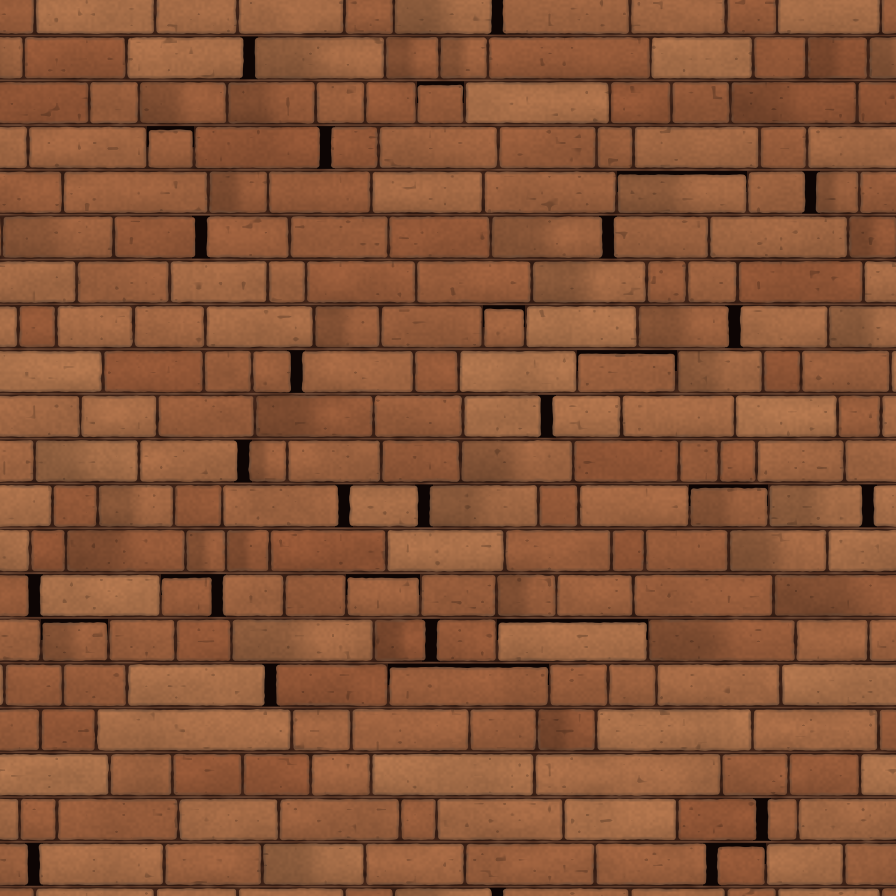
This texture is drawn by a Shadertoy shader. Its source:

```glsl
// Weathered brick wall: 20 courses of randomly long and short bricks.
// Each course is walked brick by brick; a rounded box distance cuts the face
// from the joints, and tiling value noise adds ragged edges, grain and stains.

const float ROWS = 20.0;
const float BED_OFFSET = 0.0104;      // height of the lowest bed joint
const int   MAX_BRICKS = 11;
const float MIN_BRICKS = 9.0;
const float SHORT_CHANCE = 0.38;
const float BED_HALF = 0.0023;        // half thickness of the bed joints
const float HEAD_HALF = 0.0015;       // half thickness of the upright joints
const float GAP_HALF = 0.0065;        // half thickness of the open joints
const float GAP_CHANCE = 0.10;
const float SAG_CHANCE = 0.06;        // bricks with a dark slot above them
const float SAG_DEPTH = 0.003;
const float CORNER = 0.0035;
const float RAGGED = 0.0018;

const vec3 RED_CLAY = vec3(0.55, 0.32, 0.20);
const vec3 TAN_CLAY = vec3(0.66, 0.44, 0.29);
const vec3 DUST     = vec3(0.56, 0.41, 0.31);
const vec3 MORTAR   = vec3(0.36, 0.21, 0.14);
const vec3 SHADOW   = vec3(0.17, 0.09, 0.06);
const vec3 HOLLOW   = vec3(0.05, 0.02, 0.015);

float hash(vec2 p) {
    return fract(sin(dot(p, vec2(127.1, 311.7))) * 43758.5453);
}

// Value noise that tiles over the unit square; freq holds whole numbers.
float noise(vec2 uv, vec2 freq) {
    vec2 p = uv * freq, i = floor(p), f = fract(p);
    f = f * f * (3.0 - 2.0 * f);
    vec2 a = mod(i, freq), b = mod(i + 1.0, freq);
    return mix(mix(hash(a), hash(vec2(b.x, a.y)), f.x),
               mix(hash(vec2(a.x, b.y)), hash(b), f.x), f.y);
}

bool isShort(float brick, float row) {
    return hash(vec2(brick + 3.0, row + 41.0)) < SHORT_CHANCE;
}

float brickLength(float brick, float row) {
    float vary = hash(vec2(brick + 17.0, row + 5.0));
    return isShort(brick, row) ? mix(0.045, 0.068, vary) : mix(0.095, 0.165, vary);
}

// 1 where the joint to the left of a brick has lost its mortar.
float openJoint(float brick, float row) {
    return step(hash(vec2(brick + 29.0, row + 83.0)), GAP_CHANCE);
}

float roundedBox(vec2 p, vec2 halfSize, float radius) {
    vec2 q = abs(p) - halfSize + radius;
    return length(max(q, 0.0)) + min(max(q.x, q.y), 0.0) - radius;
}

void mainImage(out vec4 fragColor, in vec2 fragCoord) {
    float px = 1.0 / iResolution.y;
    vec2 uv = fragCoord * px - vec2(0.0, BED_OFFSET);
    float rowHeight = 1.0 / ROWS;
    float row = mod(floor(uv.y * ROWS), ROWS);
    float y = fract(uv.y * ROWS) * rowHeight;

    // Find the brick under this point; lengths are scaled to fill the course.
    float count = MIN_BRICKS + floor(3.0 * hash(vec2(row, 7.0)));
    float total = 0.0;
    for (int i = 0; i < MAX_BRICKS; i++)
        if (float(i) < count) total += brickLength(float(i), row);
    float x = fract(uv.x + hash(vec2(row, 19.0)));
    float left = 0.0, right = 0.0, brick = 0.0;
    for (int i = 0; i < MAX_BRICKS; i++) {
        brick = float(i);
        left = right;
        right += brickLength(brick, row) / total;
        if (x < right || brick + 1.5 > count) break;
    }

    // Brick outline
    float openLeft = openJoint(brick, row);
    float openRight = openJoint(mod(brick + 1.0, count), row);
    float sag = step(hash(vec2(brick + 61.0, row + 13.0)), SAG_CHANCE);
    vec2 lo = vec2(left + mix(HEAD_HALF, GAP_HALF, openLeft), BED_HALF);
    vec2 hi = vec2(right - mix(HEAD_HALF, GAP_HALF, openRight),
                   rowHeight - BED_HALF - sag * SAG_DEPTH);
    vec2 p = vec2(x, y) - 0.5 * (lo + hi);
    float wobble = 0.6 * noise(uv, vec2(90.0)) + 0.4 * noise(uv, vec2(230.0)) - 0.5;
    float d = roundedBox(p, 0.5 * (hi - lo), CORNER) + RAGGED * wobble;

    // Clay face: tone per brick, stained ends, mottling, grain and pits
    float tone = hash(vec2(brick + 71.0, row + 23.0));
    if (isShort(brick, row)) tone *= 0.55;
    vec3 face = mix(RED_CLAY, TAN_CLAY, tone);
    float along = (x - left) / (right - left);
    float stained = step(hash(vec2(brick + 47.0, row + 91.0)), 0.16);
    face *= 1.0 - 0.17 * stained * smoothstep(0.65, 0.35, along);
    face *= 0.94 + 0.12 * noise(uv, vec2(24.0, 40.0));
    face *= 0.96 + 0.08 * noise(uv, vec2(300.0));
    face *= 1.0 - 0.2 * smoothstep(0.88, 0.97, noise(uv + 0.37, vec2(120.0, 160.0)));
    face *= mix(0.93, 1.03, smoothstep(0.0, 0.7 * rowHeight, y));

    // Dusty, slightly darkened rim
    float rim = smoothstep(-0.004, -0.0005, d);
    face = mix(face, DUST * 0.9, 0.65 * rim * noise(uv + 0.61, vec2(70.0, 180.0)));
    face *= 1.0 - 0.14 * rim;

    // Joints: crumbly mortar line in the beds, black where they stand open
    float bed = min(y, rowHeight - y);
    float crumb = noise(uv + 0.23, vec2(80.0, 160.0));
    vec3 joint = mix(SHADOW, MORTAR, 0.5 * crumb);
    joint = mix(joint, mix(MORTAR, DUST, 0.6 * crumb),
                0.75 * (1.0 - smoothstep(0.0003, 0.0003 + px, bed)));
    float hollow = x < 0.5 * (left + right) ? openLeft : openRight;
    hollow *= step(min(x - left, right - x), GAP_HALF + CORNER);
    hollow = max(hollow, sag * step(0.5 * rowHeight, y));
    joint = mix(joint, HOLLOW, hollow * smoothstep(0.0005, 0.002, bed));

    fragColor = vec4(mix(face, joint, smoothstep(-0.7 * px, 0.7 * px, d)), 1.0);
}
```
